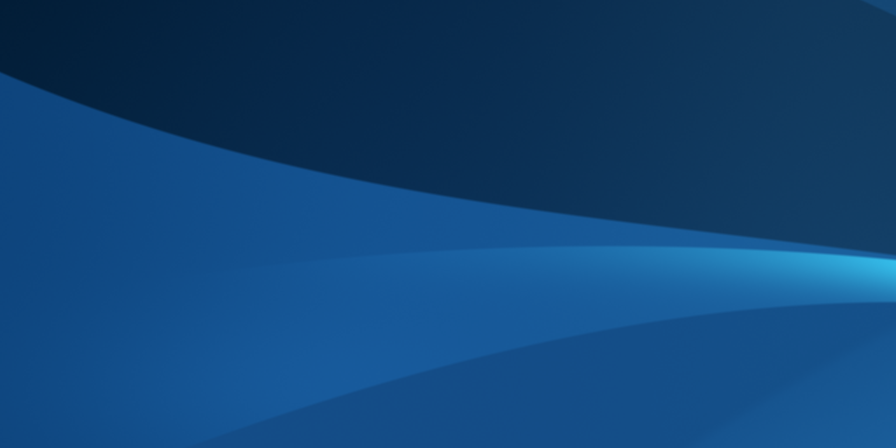
A WebGL 2 fragment shader for this background:

```glsl
#version 300 es
precision highp float;
// Abstract blue background: a dark sky above a sweeping curved sheet, with a
// glowing ribbon that brightens to the right and overlapping lower folds.
// Each layer is a colour gradient masked by a polynomial edge curve.

uniform vec2 u_resolution;
out vec4 fragColor;

// Layer colours
const vec3 SKY_LEFT = vec3(0.010, 0.120, 0.225);
const vec3 SKY_MID = vec3(0.032, 0.168, 0.305);
const vec3 SKY_RIGHT = vec3(0.068, 0.230, 0.375);
const vec3 SKY_LIFT = vec3(0.020, 0.060, 0.100);
const vec3 SHEET_LEFT = vec3(0.052, 0.265, 0.485);
const vec3 SHEET_MID = vec3(0.080, 0.328, 0.575);
const vec3 SHEET_RIGHT = vec3(0.102, 0.372, 0.612);
const vec3 RIBBON_TINT = vec3(0.010, 0.025, 0.035);
const vec3 GLOW = vec3(0.095, 0.345, 0.270);
const vec3 FOLD_LEFT = vec3(0.078, 0.300, 0.530);
const vec3 FOLD_RIGHT = vec3(0.080, 0.315, 0.540);
const vec3 CORNER_LIGHT = vec3(0.022, 0.055, 0.070);
const vec3 SLIVER = vec3(0.080, 0.280, 0.460);

// Glow shape
const float GLOW_POWER = 4.2;
const float GLOW_DEPTH = 0.075;
const float GRAIN = 0.003;
const float EDGE_SOFTNESS = 0.0042;

// Edge curves: height as a function of x, both in 0..1
float skyEdge(float x) {
    return 0.839 + x * (-0.853 + x * (0.746 - 0.302 * x));
}

float ribbonEdge(float x) {
    float d = x - 0.68;
    return 0.4505 - 0.30 * d * d;
}

float foldEdge(float x) {
    float d = 1.0 - x;
    return 0.3255 - d * d * (0.64 - 0.155 * d);
}

float cornerEdge(float x) {
    float d = x - 0.768;
    return d * (1.30 - 0.6 * d);
}

// Smooth coverage of the area below a curve
float below(float edge, float y) {
    float softness = max(EDGE_SOFTNESS, 0.8 / u_resolution.y);
    return smoothstep(-softness, softness, edge - y);
}

float hash(vec2 p) {
    vec3 q = fract(p.xyx * 0.1031);
    q += dot(q, q.yzx + 33.33);
    return fract((q.x + q.y) * q.z);
}

vec3 skyColor(vec2 uv) {
    vec3 color = mix(SKY_LEFT, SKY_MID, smoothstep(-0.1, 0.5, uv.x));
    color = mix(color, SKY_RIGHT, smoothstep(0.4, 1.0, uv.x));
    return color + SKY_LIFT * (0.8 - uv.y) * 0.8;
}

vec3 sheetColor(vec2 uv) {
    vec3 color = mix(SHEET_LEFT, SHEET_MID, smoothstep(-0.08, 0.48, uv.x));
    color = mix(color, SHEET_RIGHT, smoothstep(0.42, 0.95, uv.x));
    // Soft light pooled above the lower fold
    vec2 offset = (uv - vec2(0.30, 0.14)) / vec2(0.28, 0.20);
    return color + vec3(0.014, 0.032, 0.045) * exp(-dot(offset, offset));
}

vec3 addRibbon(vec3 color, vec2 uv) {
    float edge = ribbonEdge(uv.x);
    float depth = max(edge - uv.y, 0.0) / GLOW_DEPTH;
    float strength = pow(uv.x, GLOW_POWER) * exp(-depth * depth);
    float tint = smoothstep(0.15, 0.55, uv.x) * exp(-depth * 0.7);
    return color + below(edge, uv.y) * (GLOW * strength + RIBBON_TINT * tint);
}

vec3 foldColor(vec2 uv) {
    vec3 color = mix(FOLD_LEFT, FOLD_RIGHT, smoothstep(0.5, 1.0, uv.x));
    float depth = cornerEdge(uv.x) - uv.y;
    float light = smoothstep(-0.02, 0.02, depth) * (0.3 + 2.2 * max(depth, 0.0));
    return color + CORNER_LIGHT * light;
}

void main() {
    vec2 uv = gl_FragCoord.xy / u_resolution;

    // Sky with a pale sliver in the upper right corner
    vec3 sky = skyColor(uv);
    float sliverEdge = 1.0 - 0.92 * (uv.x - 0.961);
    sky = mix(SLIVER, sky, below(sliverEdge, uv.y));

    // Sheet, ribbon and fold stacked from back to front
    vec3 sheet = addRibbon(sheetColor(uv), uv);
    vec3 color = mix(sky, sheet, below(skyEdge(uv.x), uv.y));
    color = mix(color, foldColor(uv), below(foldEdge(uv.x), uv.y));

    // Faint grain hides banding
    color += GRAIN * (hash(floor(uv * vec2(512.0, 256.0))) - 0.5);
    fragColor = vec4(color, 1.0);
}
```
